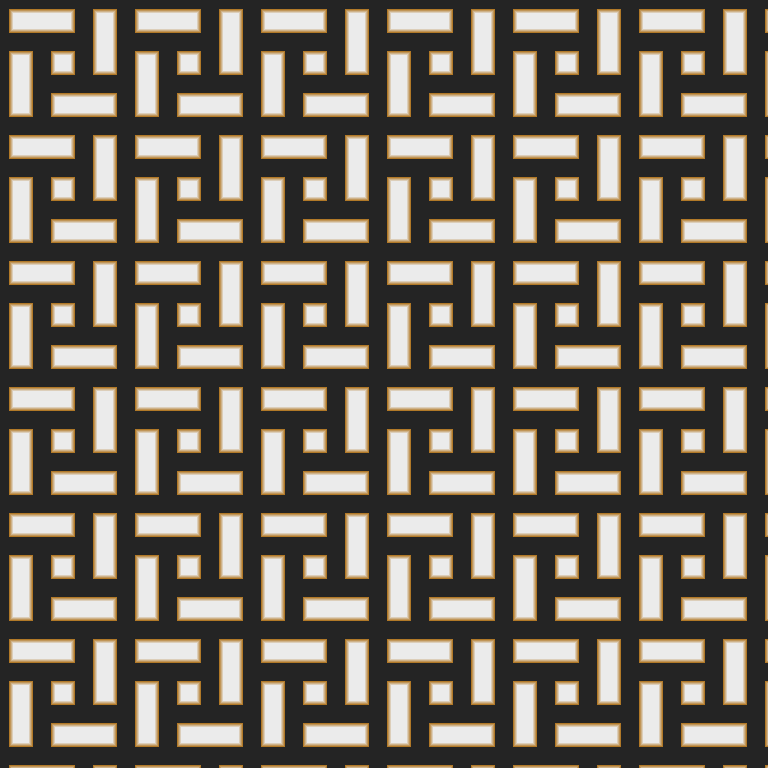
This pattern is drawn by a WebGL 2 fragment shader. Its source:

```glsl
#version 300 es
precision highp float;

uniform vec2 u_resolution;
out vec4 fragColor;

// Depth inside a rectangle, mitred at the corners; negative outside
float rectInset(vec2 p, vec2 halfSize) {
    vec2 inset = halfSize - abs(p);
    return min(inset.x, inset.y);
}

// Four bars turning around a small square, in a cell of 84 by 84 units
float pinwheelInset(vec2 p) {
    float inset = rectInset(p, vec2(8.0));
    for (int i = 0; i < 4; i++) {
        inset = max(inset, rectInset(p - vec2(-14.0, -28.0), vec2(22.0, 8.0)));
        p = vec2(-p.y, p.x);
    }
    return inset;
}

void main() {
    // The canvas is 512 units wide, with cells laid from the top left
    float unitsPerPixel = 512.0 / min(u_resolution.x, u_resolution.y);
    vec2 p = vec2(gl_FragCoord.x, u_resolution.y - gl_FragCoord.y) * unitsPerPixel;
    float inset = pinwheelInset(mod(p, 84.0) - 42.0);

    vec3 grout = vec3(0.14);
    vec3 gold = vec3(0.667, 0.417, 0.06);
    vec3 ivory = vec3(0.92);

    // Bevel from gold rim to pale face
    vec3 tile = mix(gold, ivory, clamp(inset / 3.0, 0.0, 1.0));
    float coverage = clamp(inset / unitsPerPixel + 0.5, 0.0, 1.0);
    fragColor = vec4(mix(grout, tile, coverage), 1.0);
}
```
